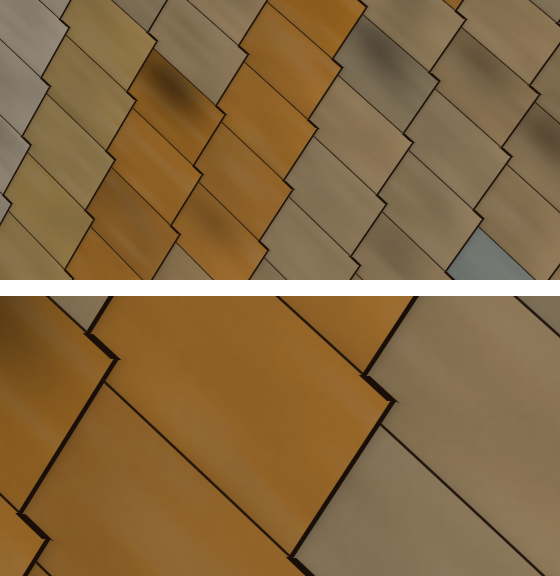
Top, the full canvas; bottom, a detail of the centre.
Give the GLSL for this pattern, as a Shadertoy shader.

```glsl
float hash(vec2 p) {
    vec3 q = fract(vec3(p.xyx) * 0.1031);
    q += dot(q, q.yzx + 33.33);
    return fract((q.x + q.y) * q.z);
}

float noise(vec2 p) {
    vec2 i = floor(p), f = fract(p);
    f = f * f * (3.0 - 2.0 * f);
    return mix(mix(hash(i), hash(i + vec2(1, 0)), f.x),
               mix(hash(i + vec2(0, 1)), hash(i + 1.0), f.x), f.y);
}

// Skewed lattice whose cells grow gently to the right
vec2 toLattice(vec2 p) {
    vec2 q = vec2(0);
    for (int k = 0; k < 6; k++) {
        q.y = (p.y - 0.099 - 0.0477 * q.x) / (0.2096 + 0.0025 * q.x);
        q.x = (p.x - 0.247 + 0.0685 * q.y) / (0.3086 + 0.0055 * q.x - 0.0065 * q.y);
    }
    return q;
}

vec3 tileColor(vec2 tile) {
    float tint = hash(tile + 17.0);
    vec3 tan = mix(vec3(0.55, 0.45, 0.31), vec3(0.50, 0.445, 0.35), tint);
    vec3 olive = vec3(0.56, 0.46, 0.27);
    vec3 orange = mix(vec3(0.56, 0.37, 0.12), vec3(0.55, 0.38, 0.17), tint);
    vec3 color = tile.x < 0.5 ? vec3(0.53, 0.49, 0.43) : tan;
    if (tile.x == 1.0 && tile.y >= 0.0) color = mix(olive, tan, 0.3 * tint);
    // Diagonal band of orange tiles
    float band = abs(tile.x - 2.9 + 0.2 * tile.y);
    color = mix(color, orange, 1.0 - smoothstep(0.72, 0.88, band));
    // Single cool replacement tile
    if (tile == vec2(6, 3)) color = vec3(0.45, 0.47, 0.45);
    return color * (0.95 + 0.1 * hash(tile + 5.0));
}

void mainImage(out vec4 fragColor, in vec2 fragCoord) {
    vec2 p = fragCoord / iResolution.y;
    p.y = 1.0 - p.y;
    vec2 q = toLattice(p);

    // Sawtooth side: long edge, then a short jog out to the next tip
    float f = fract(q.y);
    float side = q.x + min(0.149 * f, (1.0 - f) / 0.865);
    float column = ceil(side);
    float along = q.x - column;
    float slant = q.y - 0.865 * along;
    vec2 tile = vec2(column, floor(slant));
    float across = fract(slant);
    float fromLeft = fract(side);

    // Streaks and stains running along each tile
    vec2 seed = vec2(hash(tile), hash(tile + 9.0)) * 40.0;
    float streak = noise(vec2(along * 1.6, across * 7.0) + seed);
    float stain = noise(vec2(along * 2.5, across * 2.0) + seed.yx);
    float grain = noise(p * 130.0);
    vec3 color = tileColor(tile);
    color *= 0.91 + 0.08 * streak + 0.09 * stain + 0.02 * grain;
    color *= 0.95 + 0.07 * fromLeft;
    color = mix(color, vec3(0.50, 0.45, 0.38), 0.18 * smoothstep(0.5, 0.9, streak));

    // Smoky patches at the upper end of some tiles
    vec2 smudge = vec2(along + 0.7, across - 0.25) * vec2(2.4, 3.0);
    color *= 1.0 - 0.35 * smoothstep(0.72, 1.0, hash(tile + 31.0)) * exp(-dot(smudge, smudge));
    if (tile == vec2(2, 1)) color *= 1.0 - 0.38 * exp(-dot(smudge, smudge));

    // Soft shade beside the overlaps
    color *= 1.0 - 0.22 * exp(-fromLeft * 45.0) - 0.10 * exp(-(1.0 - across) * 30.0);

    // Thin upper seams, heavier sides and jogs
    float aa = 0.75 / iResolution.y;
    bool jog = f > 0.886;
    float sideDistance = min(fromLeft, 1.0 - fromLeft) * (jog ? 0.188 : 0.31);
    float seamDistance = min(across, 1.0 - across) * 0.217;
    float sideWidth = jog ? 0.0040 : 0.0028;
    float sideLine = 1.0 - smoothstep(sideWidth - aa, sideWidth + aa, sideDistance);
    float seam = 1.0 - smoothstep(0.0015 - aa, 0.0015 + aa, seamDistance);
    color = mix(color, vec3(0.10, 0.06, 0.03), max(sideLine, 0.92 * seam));

    fragColor = vec4(color, 1.0);
}
```
